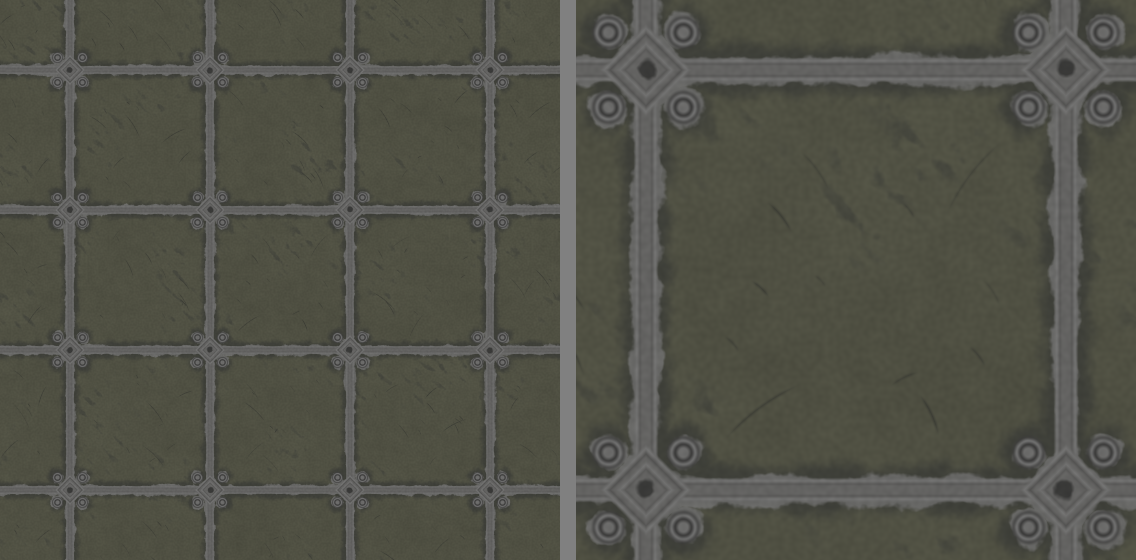
Left: the whole. Right: its middle third, enlarged.
This texture is drawn by a three.js fragment shader. Its source:

```glsl
// Worn olive armour panels in a four by four grid of grey struts, diamond joints and bolts.
varying vec2 vUv;

// Sizes are in cells, one cell being a quarter of the canvas.
const float REPEATS = 4.0;
const float SOFT = 0.006;
const float STRUT_HALF = 0.025;
const float JOINT_REACH = 0.105;
const float INNER_JOINT_REACH = 0.062;
const float HOLE_RADIUS = 0.021;
const float BOLT_OFFSET = 0.089;
const float BOLT_RADIUS = 0.035;
const float DIRT_WIDTH = 0.055;
const float CHIP_WIDTH = 0.007;
const int SCRATCHES = 12;

const vec3 OLIVE = vec3(0.312, 0.314, 0.260);
const vec3 DIRT = vec3(0.235, 0.240, 0.218);
const vec3 STEEL = vec3(0.390, 0.388, 0.382);
const vec3 BRIGHT_STEEL = vec3(0.470, 0.470, 0.468);
const vec3 GROOVE = vec3(0.270, 0.268, 0.265);
const vec3 HOLE = vec3(0.205, 0.205, 0.200);

float hash(vec2 p) {
  vec3 q = fract(vec3(p.xyx) * vec3(0.1031, 0.1030, 0.0973));
  q += dot(q, q.yzx + 33.33);
  return fract((q.x + q.y) * q.z);
}

float corner(vec2 cell, vec2 offset, vec2 f, vec2 period) {
  float a = 6.2832 * hash(mod(cell + offset, period) + 7.0);
  return dot(vec2(cos(a), sin(a)), f - offset);
}

// Gradient noise that wraps after a whole period
float noise(vec2 p, vec2 period) {
  vec2 i = floor(p);
  vec2 f = p - i;
  vec2 u = f * f * f * (f * (f * 6.0 - 15.0) + 10.0);
  float low = mix(corner(i, vec2(0.0), f, period), corner(i, vec2(1.0, 0.0), f, period), u.x);
  float high = mix(corner(i, vec2(0.0, 1.0), f, period), corner(i, vec2(1.0), f, period), u.x);
  return mix(low, high, u.y);
}

float fbm(vec2 uv, float frequency) {
  float sum = 0.0;
  float gain = 1.0;
  for (int i = 0; i < 4; i++) {
    sum += gain * noise(uv * frequency, vec2(frequency));
    frequency *= 2.0;
    gain *= 0.55;
  }
  return sum;
}

float fill(float d) { return 1.0 - smoothstep(-SOFT, SOFT, d); }

float line(float d, float halfWidth) { return fill(abs(d) - halfWidth); }

// Fine tapered scratches, mostly slanting down to the right
float scratches(vec2 q, vec2 id) {
  float mark = 0.0;
  for (int i = 0; i < SCRATCHES; i++) {
    vec2 seed = id * 13.0 + vec2(float(i) * 3.7, float(i) * 9.1);
    vec2 centre = (vec2(hash(seed), hash(seed + 41.0)) - 0.5) * 0.66;
    float pick = hash(seed + 83.0);
    float angle = pick < 0.72 ? mix(-1.15, -0.65, pick / 0.72) : mix(0.3, 1.2, (pick - 0.72) / 0.28);
    float reach = mix(0.02, 0.13, pow(hash(seed + 127.0), 2.0));
    vec2 axis = vec2(cos(angle), sin(angle));
    vec2 r = q - centre;
    float along = dot(r, axis) / reach;
    float across = dot(r, vec2(-axis.y, axis.x)) + 0.12 * reach * along * along;
    float taper = 1.0 - smoothstep(0.4, 1.0, abs(along));
    float strength = mix(0.3, 0.9, hash(seed + 171.0));
    mark = max(mark, strength * taper * line(across, 0.0015));
  }
  return mark;
}

void main() {
  vec2 grid = vUv * REPEATS;
  vec2 p = abs(fract(grid) - 0.5);
  vec2 q = fract(grid + 0.5) - 0.5;
  vec2 panelId = mod(floor(grid + 0.5), REPEATS);

  // Distances to the metal parts
  float axisDistance = min(p.x, p.y);
  float strut = axisDistance - STRUT_HALF;
  float joint = (p.x + p.y - JOINT_REACH) * 0.7071;
  float innerJoint = (p.x + p.y - INNER_JOINT_REACH) * 0.7071;
  float boltCentre = length(p - BOLT_OFFSET);
  float bolt = boltCentre - BOLT_RADIUS;
  float metal = min(min(strut, joint), bolt);

  float broad = fbm(vUv, 8.0);
  float rough = fbm(vUv, 48.0);
  float grain = noise(vUv * 256.0, vec2(256.0));

  // Painted panel with smudges and slanted streaks
  vec3 color = OLIVE * (1.0 + 0.05 * broad + 0.04 * rough);
  vec2 slant = vec2(vUv.x + vUv.y, vUv.x - vUv.y) * vec2(72.0, 20.0);
  float streak = noise(slant, vec2(72.0, 20.0));
  float smudge = smoothstep(0.15, 0.65, streak + 0.6 * rough) * smoothstep(-0.05, 0.4, broad);
  color = mix(color, DIRT, 0.6 * smudge);
  color = mix(color, DIRT * 0.85, scratches(q, panelId));

  // Dirt and chipped paint around the metal
  float dirt = 1.0 - smoothstep(0.006, DIRT_WIDTH, metal + 0.022 * rough);
  color = mix(color, DIRT, 0.88 * dirt);
  float chipReach = CHIP_WIDTH + 0.020 * rough + 0.016 * broad;
  color = mix(color, mix(STEEL, BRIGHT_STEEL, 0.35 + 0.5 * rough), 0.85 * fill(metal - chipReach));

  // Struts with bright rims and a groove on each side
  color = mix(color, STEEL, fill(strut));
  color = mix(color, BRIGHT_STEEL, 0.75 * line(strut + 0.003, 0.003));
  color = mix(color, GROOVE, 0.5 * line(strut + 0.011, 0.001));

  // Nested diamond joint with a worn central hole
  color = mix(color, STEEL, fill(joint));
  color = mix(color, BRIGHT_STEEL, 0.75 * line(joint + 0.004, 0.003));
  color = mix(color, GROOVE, 0.65 * line(joint + 0.014, 0.002));
  color = mix(color, BRIGHT_STEEL, 0.7 * line(innerJoint, 0.003));
  color = mix(color, GROOVE, 0.5 * line(innerJoint + 0.009, 0.001));
  color = mix(color, HOLE, 0.9 * fill(length(p) - HOLE_RADIUS - 0.012 * rough));

  // Four ringed bolts around each joint
  color = mix(color, GROOVE * 0.9, 0.8 * fill(bolt - 0.004));
  color = mix(color, BRIGHT_STEEL, 0.9 * fill(bolt + 0.003));
  color = mix(color, GROOVE * 0.85, fill(boltCentre - 0.024));
  color = mix(color, mix(STEEL, BRIGHT_STEEL, 0.4), fill(boltCentre - 0.015));

  color *= 1.0 + 0.07 * grain;
  gl_FragColor = vec4(color, 1.0);
}
```
